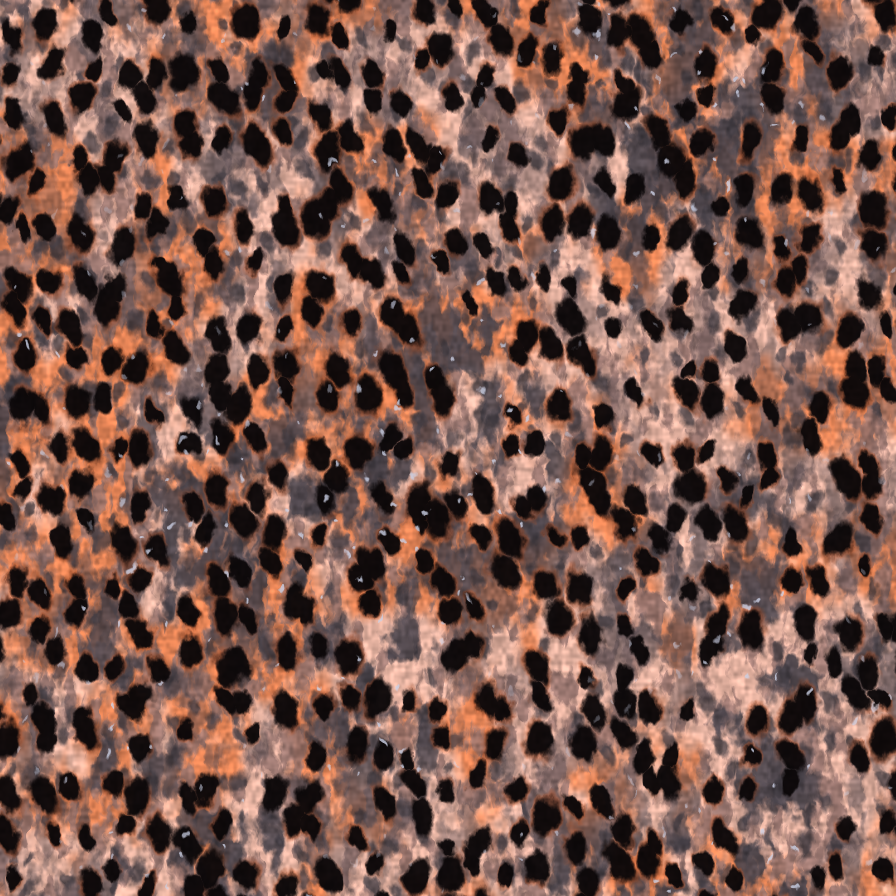
This texture is drawn by a Shadertoy shader. Its source:

```glsl
const vec3 PALE_PINK = vec3(0.90, 0.70, 0.63);
const vec3 ORANGE = vec3(0.90, 0.52, 0.34);
const vec3 TAUPE = vec3(0.56, 0.43, 0.41);
const vec3 SLATE = vec3(0.27, 0.25, 0.28);
const vec3 RUST = vec3(0.62, 0.29, 0.15);
const vec3 SOOT = vec3(0.045, 0.03, 0.035);
const vec3 GLINT = vec3(0.80, 0.82, 0.90);

vec2 hash2(vec2 p, float seed) {
    vec3 q = fract(vec3(p.xyx + seed * 17.3) * vec3(0.1031, 0.1030, 0.0973));
    q += dot(q, q.yzx + 33.33);
    return fract((q.xx + q.yz) * q.zy);
}

float valueNoise(vec2 p, float seed) {
    vec2 cell = floor(p);
    vec2 f = fract(p);
    f = f * f * (3.0 - 2.0 * f);
    float low = mix(hash2(cell, seed).x, hash2(cell + vec2(1, 0), seed).x, f.x);
    float high = mix(hash2(cell + vec2(0, 1), seed).x, hash2(cell + vec2(1, 1), seed).x, f.x);
    return mix(low, high, f.y);
}

float fbm(vec2 p, float seed) {
    float sum = 0.0;
    float amplitude = 0.533;
    for (int i = 0; i < 4; i++) {
        sum += amplitude * valueNoise(p, seed + float(i));
        p = p * 2.03 + 5.7;
        amplitude *= 0.5;
    }
    return sum;
}

// Distance to the nearest scattered ellipse, where 1 is its outline
float spotDistance(vec2 uv, vec2 grid, vec2 radius, float presence, float seed) {
    vec2 home = floor(uv * grid);
    float nearest = 9.0;
    for (int y = -1; y <= 1; y++) {
        for (int x = -1; x <= 1; x++) {
            vec2 cell = home + vec2(x, y);
            vec2 jitter = hash2(cell, seed);
            vec2 traits = hash2(cell, seed + 3.0);
            vec2 shape = hash2(cell, seed + 6.0);
            vec2 d = uv - (cell + 0.1 + 0.8 * jitter) / grid;
            d.x += d.y * (shape.x - 0.4) * 0.7;
            vec2 size = radius * mix(0.65, 1.15, traits.y) * vec2(mix(0.85, 1.15, shape.y), 1.0);
            float dist = length(d / size);
            nearest = min(nearest, traits.x < presence ? dist : 9.0);
        }
    }
    return nearest;
}

float spotMask(float dist, float inner, float outer) {
    return 1.0 - smoothstep(inner, outer, dist);
}

void mainImage(out vec4 fragColor, in vec2 fragCoord) {
    vec2 uv = fragCoord / iResolution.xy;

    // Ragged outlines
    vec2 wobble = vec2(fbm(uv * vec2(85, 60), 1.0), fbm(uv * vec2(85, 60), 9.0)) - 0.5;
    vec2 warped = uv + wobble * vec2(0.014, 0.018);

    // Pink and orange ground with vertical strands
    float warmth = fbm(uv * vec2(17, 11), 21.0) + 0.25 * (valueNoise(uv * 4.0, 25.0) - 0.5);
    vec3 color = mix(ORANGE, PALE_PINK, smoothstep(0.36, 0.60, warmth));
    float strands = fbm(warped * vec2(75, 34), 31.0);
    color = mix(color, TAUPE, 0.85 * smoothstep(0.47, 0.66, strands));

    // Translucent slate smudges, gathered in loose clouds
    float cloud = smoothstep(0.30, 0.68, fbm(uv * vec2(7, 5), 41.0));
    float smudge = smoothstep(0.43, 0.62, fbm(warped * vec2(42, 25), 47.0));
    color = mix(color, SLATE, smudge * mix(0.35, 0.9, cloud));
    float greySpots = spotDistance(warped, vec2(35, 27), vec2(0.0085, 0.014), 0.55, 53.0);
    color = mix(color, SLATE * 0.85, 0.75 * spotMask(greySpots, 0.5, 1.25));

    // Black spots with rusty rims
    float blackSpots = spotDistance(warped, vec2(27, 21), vec2(0.0125, 0.0185), 0.82, 61.0);
    float rim = spotMask(blackSpots, 1.0, 1.5) * smoothstep(0.40, 0.62, fbm(uv * vec2(30, 22), 67.0));
    color = mix(color, RUST, 0.6 * rim);
    color = mix(color, SOOT, 0.97 * spotMask(blackSpots, 0.78, 1.22));

    // Fine grain in short horizontal dashes and narrow strands
    float dashes = valueNoise(uv * vec2(95, 250), 71.0) - 0.5;
    float grain = valueNoise(uv * vec2(240, 150), 73.0) - 0.5;
    color *= 1.0 + 0.20 * dashes + 0.28 * grain;

    // Small cool highlights
    float glints = spotDistance(warped, vec2(46, 40), vec2(0.0028, 0.0038), 0.20, 83.0);
    color = mix(color, GLINT, mix(0.3, 0.8, cloud) * spotMask(glints, 0.4, 1.3));

    fragColor = vec4(clamp(color, 0.0, 1.0), 1.0);
}
```
